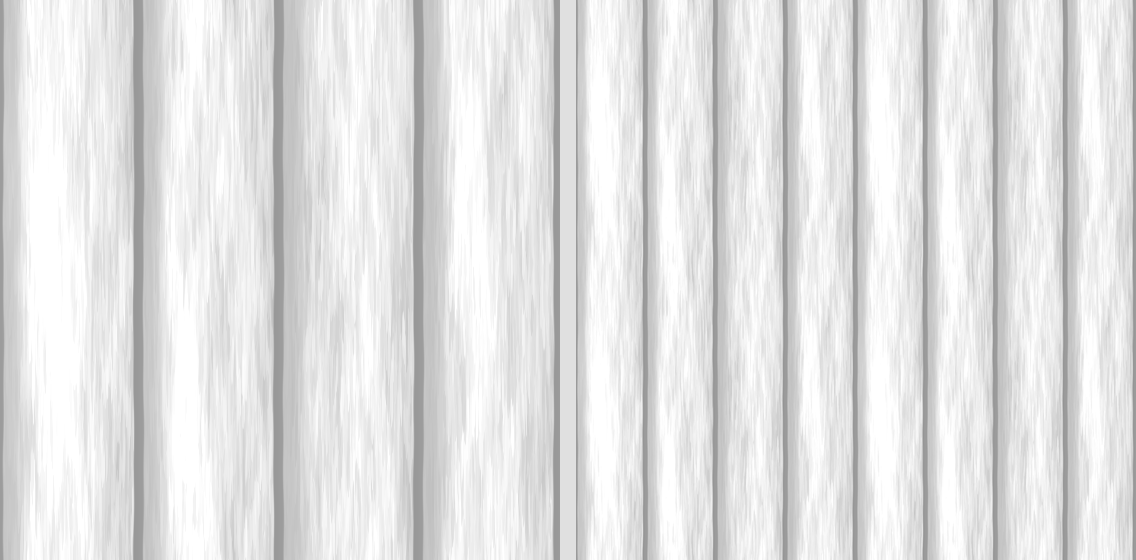
Left, the tile; right, the same tile 2 across and 2 down.
Write a WebGL 2 fragment shader that draws this texture.

```glsl
#version 300 es
precision highp float;

#define PLANKS 4.0
#define GAP_SHIFT 0.0026
#define GAP_HALF 0.035
#define GAP_TONE 0.595
#define EDGE_TONE 0.765
#define BODY_TONE 0.905
#define CLOUD_GAIN 0.022
#define STROKE_GAIN 0.19
#define STROKE_ALPHA 0.65
#define LAYERS 5
#define TAU 6.2831853

uniform vec2 u_resolution;
out vec4 fragColor;

// Per-plank highlight: position across, strength and width
const vec4 RIDGE_AT = vec4(0.37, 0.33, 0.60, 0.39);
const vec4 RIDGE_GAIN = vec4(0.15, 0.11, 0.07, 0.09);
const vec4 RIDGE_WIDTH = vec4(0.24, 0.18, 0.14, 0.17);

vec3 hash3(vec3 p) {
    p = fract(p * vec3(0.1031, 0.1030, 0.0973));
    p += dot(p, p.yxz + 33.33);
    return fract((p.xxy + p.yxx) * p.zyx);
}

// Smooth shading of the rounded planks, before brushwork
float plankTone(vec2 uv) {
    float across = PLANKS * (uv.x + GAP_SHIFT);
    float u = fract(across);
    float plank = mod(floor(across), PLANKS);
    int id = int(plank);
    float inner = smoothstep(0.09, 0.27, u);
    float tone = mix(EDGE_TONE, BODY_TONE, inner);
    tone -= 0.055 * smoothstep(0.78, 0.97, u);

    float at = RIDGE_AT[id] + 0.03 * sin(TAU * uv.y + 2.0 * plank);
    float offset = (u - at) / RIDGE_WIDTH[id];
    float fade = 0.8 + 0.2 * sin(TAU * uv.y - 1.6 + 1.7 * plank);
    tone += RIDGE_GAIN[id] * fade * exp(-offset * offset);

    float clouds = sin(TAU * (uv.y + 2.0 * u) + 1.9 * plank)
                 + sin(TAU * (2.0 * uv.y - 3.0 * u) + 4.1 * plank)
                 + 0.7 * sin(TAU * (3.0 * uv.y + 5.0 * u) + 2.7 * plank);
    return tone + CLOUD_GAIN * clouds * inner;
}

// One layer of long tapered strokes on a wrapping, staggered grid
float paintStrokes(float tone, vec2 uv, vec2 grid, float layer) {
    vec2 p = uv * grid;
    float column = floor(p.x);
    for (int i = -1; i <= 1; i++) {
        float col = column + float(i);
        float wrappedCol = mod(col, grid.x);
        float stagger = hash3(vec3(wrappedCol, 71.0, layer)).x;
        float row = floor(p.y + stagger);
        for (int j = -1; j <= 1; j++) {
            vec2 cell = vec2(col, row + float(j));
            vec3 id = vec3(wrappedCol, mod(cell.y, grid.y), layer);
            vec3 shape = hash3(id + 5.0);
            vec3 paint = hash3(id + 143.0);
            vec2 centre = cell + vec2(mix(0.25, 0.75, shape.x), 0.5 - stagger);
            vec2 d = p - centre;
            d.x += (shape.y - 0.5) * 0.8 * d.y;
            float t = abs(d.y) / mix(0.5, 0.95, shape.z);
            if (t >= 1.0) continue;
            float halfWidth = mix(0.28, 0.6, paint.y) * (1.0 - t * t * t);
            float mask = 1.0 - smoothstep(halfWidth - 0.14, halfWidth + 0.1, abs(d.x));
            mask *= 1.0 - smoothstep(0.88, 1.0, t);
            if (mask <= 0.0) continue;
            vec2 source = centre / grid;
            float u = fract(PLANKS * (source.x + GAP_SHIFT));
            float strength = mix(0.25, 1.0, smoothstep(0.08, 0.25, u));
            float colour = plankTone(source) + (paint.x - 0.5) * STROKE_GAIN * strength;
            tone = mix(tone, colour, mask * STROKE_ALPHA * mix(0.4, 1.0, paint.z));
        }
    }
    return tone;
}

// Dark groove with a slightly uneven outline
float addGap(float tone, vec2 uv) {
    float across = PLANKS * (uv.x + GAP_SHIFT);
    float nearest = floor(across + 0.5);
    float d = across - nearest;
    float phase = 2.3 * mod(nearest, PLANKS);
    float wobble = 0.003 * sin(TAU * 2.0 * uv.y + phase)
                 + 0.002 * sin(TAU * 7.0 * uv.y + 3.0 * phase);
    float soft = max(0.006, PLANKS / u_resolution.x);
    float edge = abs(d + wobble) - GAP_HALF;
    float groove = GAP_TONE + 0.02 * smoothstep(-GAP_HALF, GAP_HALF, d);
    return mix(groove, tone, smoothstep(-soft, soft, edge));
}

void main() {
    vec2 uv = gl_FragCoord.xy / u_resolution;
    float tone = plankTone(uv);
    for (int i = 0; i < LAYERS; i++) {
        float layer = float(i);
        vec2 grid = vec2(64.0 + 32.0 * layer, 6.0 + 2.0 * layer);
        tone = paintStrokes(tone, uv, grid, 17.0 * layer + 3.0);
    }
    tone = addGap(min(tone, 1.0), uv);
    fragColor = vec4(vec3(clamp(tone, 0.0, 1.0)), 1.0);
}
```
